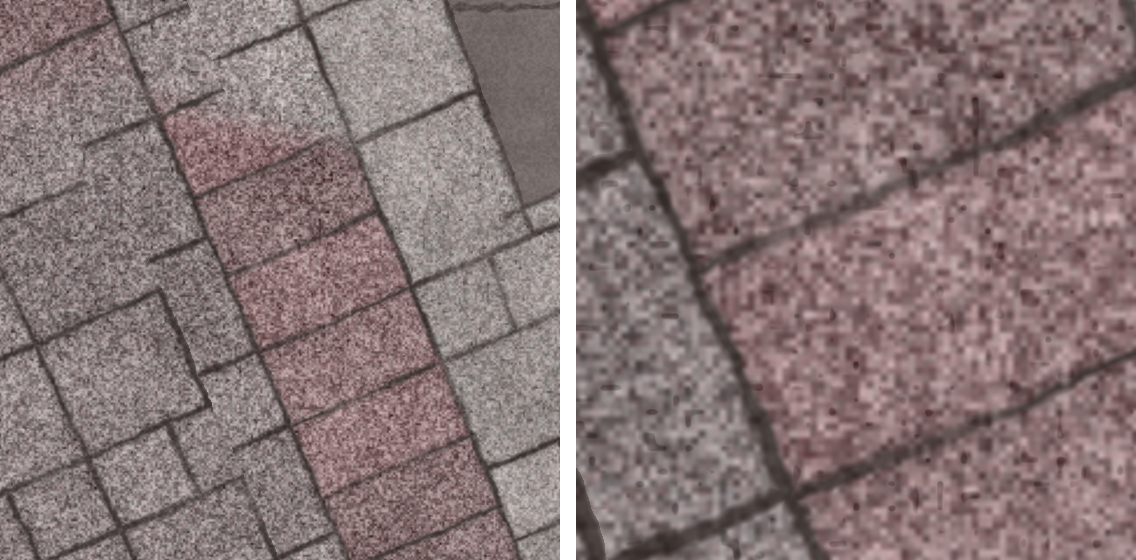
Left, the full canvas; right, a detail of the centre.
Give the GLSL for this texture, as a WebGL 2 fragment shader.

```glsl
#version 300 es
precision highp float;
uniform vec2 u_resolution;
out vec4 fragColor;

const float MODULE = 0.15;   // short side of a brick, in canvas units
const float LARGE = 1.5;     // row heights, in modules
const float PERIOD = 2.5;
const vec3 GREY = vec3(0.545, 0.498, 0.498);
const vec3 PALE = vec3(0.605, 0.575, 0.565);
const vec3 RED = vec3(0.555, 0.452, 0.458);
const vec3 ASPHALT = vec3(0.46, 0.42, 0.412);
const vec3 SOIL = vec3(0.265, 0.228, 0.215);

float hash(vec2 p) {
  vec3 q = fract(p.xyx * 0.1031);
  q += dot(q, q.yzx + 33.33);
  return fract((q.x + q.y) * q.z);
}

float noise(vec2 p) {
  vec2 i = floor(p), f = fract(p);
  f = f * f * (3.0 - 2.0 * f);
  return mix(mix(hash(i), hash(i + vec2(1, 0)), f.x),
             mix(hash(i + vec2(0, 1)), hash(i + vec2(1, 1)), f.x), f.y);
}

// Tilted frame: x across the brick band, y down along it, with slight perspective
vec2 paving(vec2 uv) {
  vec2 c = (uv - vec2(0.404, 0.505)) / MODULE;
  vec2 p = vec2(dot(c, vec2(0.918, 0.395)), dot(c, vec2(0.395, -0.918)));
  return vec2(p.x * (1.0 + 0.012 * p.y), p.y + 0.015 * p.y * p.y);
}

// Distance to the nearest multiple of a pitch
float gridLine(float x, float pitch) {
  return abs(x - pitch * floor(x / pitch + 0.5));
}

// Alternating rows of large slabs and small squares: joint distance, slab id
vec3 slabs(vec2 p, float largePitch, float smallPitch) {
  float block = floor(p.y / PERIOD);
  float y = p.y - PERIOD * block;
  float isSmall = step(LARGE, y);
  float pitch = mix(largePitch, smallPitch, isSmall);
  float d = min(min(y, PERIOD - y), abs(y - LARGE));
  return vec3(min(d, gridLine(p.x, pitch)), floor(p.x / pitch), 2.0 * block + isSmall);
}

vec3 leftSlabs(vec2 p) {
  if (p.x > -0.76 && p.y > -0.58) return slabs(p + vec2(20.0, 0.53), 80.0, 80.0);
  vec2 q = p + vec2(2.4, 0.16);
  if (q.y >= 0.0) return slabs(q, 1.6, 1.05);
  vec3 s = slabs(vec2(q.x, mod(q.y, LARGE)), 2.4, 2.4);
  s.x += 0.3 * smoothstep(-1.1, -0.9, p.x) * (1.0 - smoothstep(0.2, 0.4, abs(p.y + 1.66)));
  s.x = min(s.x, max(abs(p.y + 2.03), -0.9 - p.x));
  s.z = floor(q.y / LARGE);
  return s;
}

vec3 rightSlabs(vec2 p) {
  vec2 q = p - vec2(2.0, 2.0);
  if (p.y > 0.82) return slabs(q, 1.6, 1.0);
  float y = p.y + 0.84;
  vec3 s = slabs(vec2(q.x, mod(y, LARGE)), 1.6, 1.6);
  s.x += 0.3 * (1.0 - smoothstep(3.2, 3.4, p.x)) * smoothstep(0.3, 0.5, p.y);
  s.z = floor(y / LARGE) - 7.0;
  return s;
}

vec3 bandBricks(vec2 p) {
  float y = p.y + 0.33 * step(0.85, p.x) * step(p.y, -1.6);
  float worn = 0.03 * smoothstep(1.5, 1.8, p.x) * step(p.y, -0.6) * step(-1.5, p.y);
  return vec3(gridLine(y, 1.0) + 0.008 + worn, 40.0, floor(y));
}

void main() {
  vec2 uv = gl_FragCoord.xy / u_resolution;
  float pixel = 1.0 / (MODULE * min(u_resolution.x, u_resolution.y));
  vec2 p = paving(uv);
  p += 0.035 * (vec2(noise(uv * 24.0), noise(uv * 24.0 + 50.0)) - 0.5);
  p += 0.025 * (vec2(noise(uv * 110.0), noise(uv * 110.0 + 90.0)) - 0.5);

  // Base colour of each zone
  bool inBand = p.x > 0.0 && p.x < 2.0;
  vec3 slab = inBand ? bandBricks(p) : p.x < 0.0 ? leftSlabs(p) : rightSlabs(p);
  float tone = hash(slab.yz + 61.0) - 0.5;
  float bandRed = smoothstep(-2.5, -1.9, p.y - 0.7 * p.x);
  float cornerRed = 0.8 - 0.8 * smoothstep(-3.5, -2.2, p.y);
  vec3 stone = mix(GREY, PALE, smoothstep(0.3, 2.1, p.x));
  stone = mix(stone, RED, inBand ? bandRed : p.x < 0.0 ? cornerRed : 0.0);
  stone += 0.055 * tone;
  if (inBand) stone += vec3(0.025, -0.012, -0.006) * tone * bandRed;
  stone -= 0.05 * cornerRed * step(p.x, 0.0);

  // Stains, aggregate and pits
  float smoothZone = smoothstep(3.58, 3.62, p.x) * (1.0 - smoothstep(0.64, 0.68, p.y));
  stone = mix(stone, ASPHALT, smoothZone);
  stone += 0.07 * (noise(uv * 7.0) - 0.5) + 0.05 * (noise(uv * 22.0) - 0.5);
  float grain = 0.6 * noise(uv * 240.0) + 0.4 * noise(uv * 125.0 + 31.0) - 0.5;
  float roughness = mix(0.48, 0.34, smoothstep(1.8, 2.2, p.x));
  stone += grain * mix(roughness, 0.1, smoothZone);
  float pits = smoothstep(0.8, 0.95, noise(uv * 140.0 + 77.0));
  stone -= 0.13 * pits * (1.0 - smoothZone);
  stone.r += 0.04 * (noise(uv * 190.0 + 13.0) - 0.5) * (1.0 - smoothZone);

  // Joints filled with soil, uneven in width and depth
  float edge = min(abs(p.x), abs(p.x - 2.0));
  float joint = min(edge, slab.x + 2.0 * smoothZone * step(3.64, p.x) * step(p.y, 0.6));
  float halfWidth = 0.021 + 0.022 * noise(uv * 18.0 + 5.0);
  float soft = 0.016 + pixel;
  float groove = 1.0 - smoothstep(halfWidth - soft, halfWidth + soft, joint);
  groove *= 0.58 + 0.42 * smoothstep(0.2, 0.6, noise(uv * 11.0 + 19.0));
  vec3 soil = SOIL + 0.16 * grain + 0.06 * noise(uv * 60.0);
  vec3 color = mix(stone, soil, groove);
  color *= 1.0 - 0.1 * (1.0 - smoothstep(0.03, 0.11, joint));

  // Crumbled edge above the smooth surface
  float crumble = abs(uv.y - 0.987 - 0.014 * (noise(uv * 45.0) - 0.5));
  float crack = 1.0 - smoothstep(0.002, 0.007, crumble);
  color = mix(color, soil, 0.75 * crack * smoothstep(3.6, 3.7, p.x));
  fragColor = vec4(clamp(color, 0.0, 1.0), 1.0);
}
```
